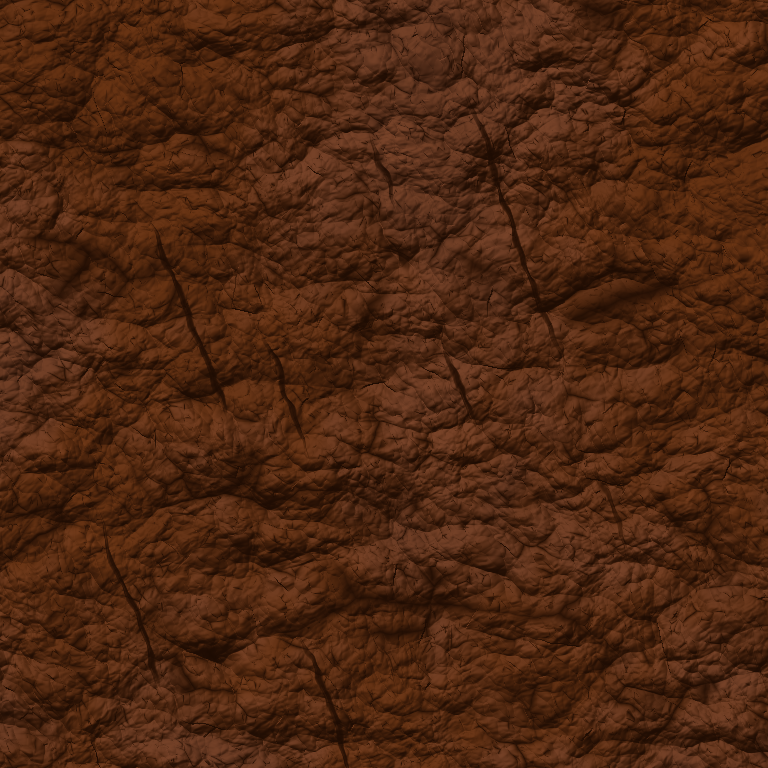
Reproduce this texture procedurally as a WebGL 2 fragment shader.

```glsl
#version 300 es
precision highp float;
// Rugged red-brown rock face: angular chipped facets, short crevices and a few steep dark fractures.

#define CHIP_SCALE 10.0                 // large chips per canvas height
#define CHIP_TILT 0.95                  // slope range of the chip faces
#define CHIP_BULGE 0.85                 // how strongly chips fall off to their borders
#define CREVICE_WIDTH 0.045             // dark gaps, relative to the chip size
#define FRACTURE_COUNT 6.0              // steep fractures across the canvas
#define FRACTURE_WIDTH 0.0040
#define SAMPLE_STEP 0.0014              // spacing of the slope samples
#define LIGHT_DIR vec3(-0.28, 0.58, 0.70)
#define SHADOW_COLOR vec3(0.110, 0.042, 0.008)
#define OCHRE_COLOR vec3(0.420, 0.207, 0.076)
#define DUSTY_COLOR vec3(0.468, 0.262, 0.160)

uniform vec2 u_resolution;
out vec4 fragColor;

vec2 hash2(vec2 p) {
    vec3 q = fract(p.xyx * vec3(0.1031, 0.1030, 0.0973));
    q += dot(q, q.yzx + 33.33);
    return fract((q.xx + q.yz) * q.zy);
}

// Gradient noise, roughly -0.7 to 0.7
float noise(vec2 p) {
    vec2 i = floor(p), f = p - i;
    vec2 w = f * f * f * (f * (f * 6.0 - 15.0) + 10.0);
    vec2 o = vec2(0.0, 1.0);
    float a = dot(hash2(i) * 2.0 - 1.0, f);
    float b = dot(hash2(i + o.yx) * 2.0 - 1.0, f - o.yx);
    float c = dot(hash2(i + o.xy) * 2.0 - 1.0, f - o.xy);
    float d = dot(hash2(i + o.yy) * 2.0 - 1.0, f - o.yy);
    return mix(mix(a, b, w.x), mix(c, d, w.x), w.y);
}

float fbm(vec2 p) {
    float sum = 0.0, amp = 1.0;
    for (int i = 0; i < 4; i++) {
        sum += amp * noise(p);
        p = p * 2.03 + 17.3;
        amp *= 0.5;
    }
    return sum;
}

mat2 rotation(float a) {
    float c = cos(a), s = sin(a);
    return mat2(c, s, -s, c);
}

// Highest of many tilted facets: x is the height, y the lead over the next facet
vec2 chips(vec2 p) {
    vec2 base = floor(p), f = p - base;
    float best = -9.0, second = -9.0;
    for (int y = -1; y <= 1; y++) {
        for (int x = -1; x <= 1; x++) {
            vec2 cell = vec2(x, y);
            vec2 d = f - cell - hash2(base + cell);
            vec2 tilt = (hash2(base + cell + 31.0) - 0.5) * CHIP_TILT;
            float lift = 0.15 * hash2(base + cell + 57.0).x;
            float h = lift + dot(tilt, d) - 0.5 * CHIP_BULGE * dot(d, d);
            second = max(second, min(best, h));
            best = max(best, h);
        }
    }
    return vec2(best, best - second);
}

// Broken steep lines leaning to the lower right, 1 inside the gap
float fracture(vec2 p) {
    float u = (p.x + 0.36 * p.y + 0.022 * fbm(p * 7.0 + 3.0)) * FRACTURE_COUNT;
    float id = floor(u);
    float offset = 0.2 + 0.6 * hash2(vec2(id, 5.0)).x;
    float dist = abs(u - id - offset) / FRACTURE_COUNT;
    float open = smoothstep(0.06, 0.22, noise(vec2(id * 7.3, p.y * 5.0 + id * 2.7)));
    float width = FRACTURE_WIDTH * open * (0.9 + 1.5 * noise(p * 34.0));
    return open * (1.0 - smoothstep(width * 0.3, width + 0.001, dist));
}

// x is the height, y the depth of crevice shade
vec2 rock(vec2 p) {
    vec2 q = p + 0.030 * vec2(noise(p * 6.0), noise(p * 6.0 + 40.0));
    q += 0.007 * vec2(noise(p * 25.0 + 9.0), noise(p * 25.0 + 70.0));
    q += 0.003 * vec2(noise(p * 70.0 + 5.0), noise(p * 70.0 + 90.0));
    float height = 0.0, shade = 0.0, scale = CHIP_SCALE, amp = 0.55;
    for (int i = 0; i < 4; i++) {
        // Each size fades in and out in patches; gaps open only here and there
        float shift = 23.0 * float(i);
        float patchy = smoothstep(-0.40, 0.45, noise(q * scale * 0.4 + shift));
        float gap = smoothstep(0.02, 0.40, noise(q * scale * 0.7 + shift + 61.0));
        vec2 facet = chips(rotation(-0.3 + 0.5 * float(i)) * q * vec2(0.8, 1.2) * scale + shift);
        height += amp * (0.4 + patchy) * facet.x / scale;
        shade = max(shade, gap * exp(-facet.y / (CREVICE_WIDTH * gap + 0.004)));
        scale *= 2.2;
        amp = 0.80 - 0.10 * float(i);
    }
    // Streaked fine grain
    vec2 g = rotation(-0.5) * q;
    height += 0.0028 * noise(g * vec2(45.0, 95.0));
    height += 0.0012 * noise(g * vec2(130.0, 210.0));
    return vec2(height - 0.004 * fracture(p), shade);
}

void main() {
    vec2 p = gl_FragCoord.xy / u_resolution.y;

    // Relief lighting from the upper left, with a soft floor in the shade
    vec2 here = rock(p);
    vec2 slope = vec2(rock(p + vec2(SAMPLE_STEP, 0.0)).x,
                      rock(p + vec2(0.0, SAMPLE_STEP)).x) - here.x;
    vec3 normal = normalize(vec3(-slope / SAMPLE_STEP, 1.0));
    float facing = dot(normal, normalize(LIGHT_DIR));
    float light = 0.48 * (facing + sqrt(facing * facing + 0.03));
    light *= 1.0 + 0.14 * fbm(p * 8.0 + 50.0);
    light *= (1.0 - 0.8 * fracture(p)) * (1.0 - 0.85 * here.y);

    // Iron-ochre and dusty mineral zones
    float zone = fbm(p * 2.6 + 8.0) + 0.35 * noise(p * 22.0) + 0.8 * (light - 0.65);
    vec3 stone = mix(OCHRE_COLOR, DUSTY_COLOR, smoothstep(-0.35, 0.50, zone));
    fragColor = vec4(mix(SHADOW_COLOR, stone, light), 1.0);
}
```
